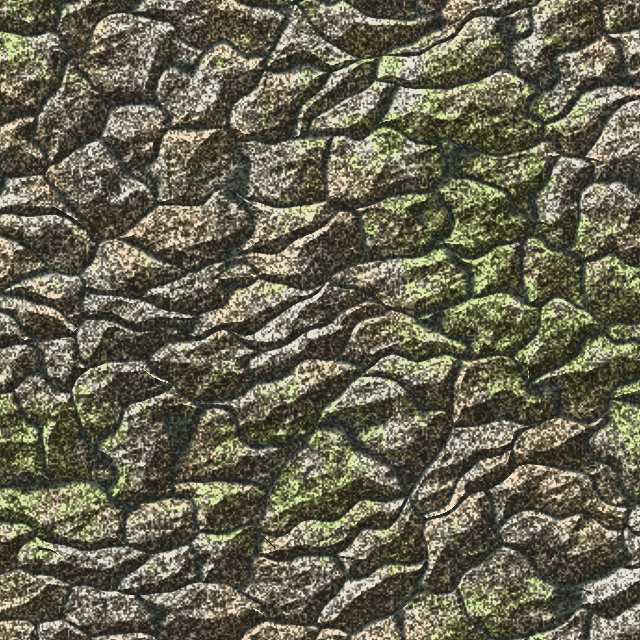
This texture is drawn by a WebGL 1 fragment shader. Its source:

```glsl
precision highp float;

uniform vec2 u_resolution;

const vec2 STONE_GRID = vec2(7.5, 12.0);
const vec2 LIGHT = vec2(-0.45, 0.89);
const vec3 SHADE = vec3(0.21, 0.19, 0.15);
const vec3 STONE = vec3(0.46, 0.44, 0.37);
const vec3 PALE = vec3(0.90, 0.89, 0.85);
const vec3 CRACK = vec3(0.15, 0.17, 0.16);
const vec3 MOSS_TINT = vec3(0.93, 1.04, 0.68);
const vec3 RUST_TINT = vec3(1.09, 0.98, 0.87);

float hash(vec2 p) {
  vec3 q = fract(p.xyx * vec3(0.1031, 0.1030, 0.0973));
  q += dot(q, q.yzx + 33.33);
  return fract((q.x + q.y) * q.z);
}

vec2 hash2(vec2 p) {
  return vec2(hash(p), hash(p + 57.3));
}

float noise(vec2 p) {
  vec2 i = floor(p);
  vec2 f = fract(p);
  f = f * f * (3.0 - 2.0 * f);
  return mix(mix(hash(i), hash(i + vec2(1.0, 0.0)), f.x),
             mix(hash(i + vec2(0.0, 1.0)), hash(i + 1.0), f.x), f.y);
}

vec2 rotate(vec2 v, float angle) {
  float c = cos(angle);
  float s = sin(angle);
  return vec2(c * v.x - s * v.y, s * v.x + c * v.y);
}

// Bends the stone grid so that outlines wander and slant
vec2 warp(vec2 p) {
  vec2 broad = vec2(noise(p * 5.0 + 3.0), noise(p * 5.0 + 41.0)) - 0.5;
  vec2 rough = vec2(noise(p * 23.0 + 11.0), noise(p * 23.0 + 71.0)) - 0.5;
  vec2 q = p * STONE_GRID + broad * vec2(1.0, 1.5) + rough * 0.38;
  return q - vec2(0.0, 0.22 * q.x);
}

// Rough surface: slanted creases with finer bumps
float roughness(vec2 p) {
  vec2 q = rotate(p, -0.35) * vec2(0.65, 1.3);
  float height = 0.0;
  float frequency = 13.0;
  for (int i = 0; i < 4; i++) {
    float crease = 1.0 - abs(2.0 * noise(q * frequency + 19.0) - 1.0);
    height += 0.26 * crease / frequency;
    frequency *= 2.1;
  }
  return height;
}

// Returns height and distance to the nearest joint, in grid cells
vec2 stones(vec2 p) {
  vec2 q = warp(p);
  vec2 cell = floor(q);
  vec2 nearest = vec2(9.0);
  vec2 second = vec2(9.0);
  vec2 id = cell;
  for (int y = -1; y <= 1; y++) {
    for (int x = -1; x <= 1; x++) {
      vec2 c = cell + vec2(float(x), float(y));
      vec2 r = c + 0.5 + 0.85 * (hash2(c) - 0.5) - q;
      if (dot(r, r) < dot(nearest, nearest)) {
        second = nearest;
        nearest = r;
        id = c;
      } else if (dot(r, r) < dot(second, second)) {
        second = r;
      }
    }
  }
  vec2 across = second - nearest;
  float joint = dot(0.5 * (nearest + second), across) / max(length(across), 0.001);

  // Two random planes meet in a ridge; the joints bevel them
  vec2 d = -nearest / STONE_GRID;
  vec2 turn = hash2(id + 13.0) - 0.5;
  float upper = 0.036 - 0.42 * dot(d, rotate(LIGHT, turn.x * 1.6));
  float under = 0.028 + 0.042 * hash(id + 29.0)
              + 0.95 * dot(d, rotate(LIGHT, turn.y * 1.4));
  float height = min(min(upper, under), joint * 0.2);
  return vec2(height + roughness(p), joint);
}

// Colour of weathered stone at a given brightness
vec3 stoneColor(float light) {
  vec3 low = mix(SHADE, STONE, clamp((light - 0.19) / 0.25, 0.0, 1.0));
  vec3 color = mix(low, PALE, clamp((light - 0.44) / 0.45, 0.0, 1.0));
  return color * min(1.0, 0.25 + 0.75 * light / 0.19);
}

void main() {
  vec2 p = gl_FragCoord.xy / u_resolution.y;

  // Slope toward the light
  float reach = 0.004;
  vec2 here = stones(p);
  float slope = (here.x - stones(p + LIGHT * reach).x) / reach;
  float relief = slope / sqrt(1.0 + slope * slope);

  // Mineral grain
  float fine = noise(p * 345.0) - 0.5;
  float coarse = noise(p * 160.0 + 7.0) - 0.5;
  float stain = noise(p * 9.0 + 5.0) - 0.5;
  float tone = 0.76 * relief + 1.65 * fine + 0.75 * coarse + 0.3 * stain;
  vec3 color = stoneColor(0.37 * exp(tone));

  // Moss and rust
  float patches = 0.6 * noise(p * 4.0 + 23.0) + 0.4 * noise(p * 31.0);
  float moss = smoothstep(0.48, 0.72, patches + 0.35 * coarse);
  float rust = smoothstep(0.45, 0.8, noise(p * 14.0 + 61.0) + 0.5 * coarse);
  color *= mix(vec3(1.0), MOSS_TINT, 0.75 * moss);
  color *= mix(vec3(1.0), RUST_TINT, 0.7 * rust * (1.0 - moss));

  // Dark joints of uneven width
  float width = 0.02 + 0.045 * noise(p * 17.0 + 83.0);
  float crack = 1.0 - smoothstep(width * 0.4, width + 0.025, here.y);
  color = mix(color, CRACK * (1.0 + 0.8 * fine), 0.8 * crack);

  gl_FragColor = vec4(clamp(color, 0.0, 1.0), 1.0);
}
```
